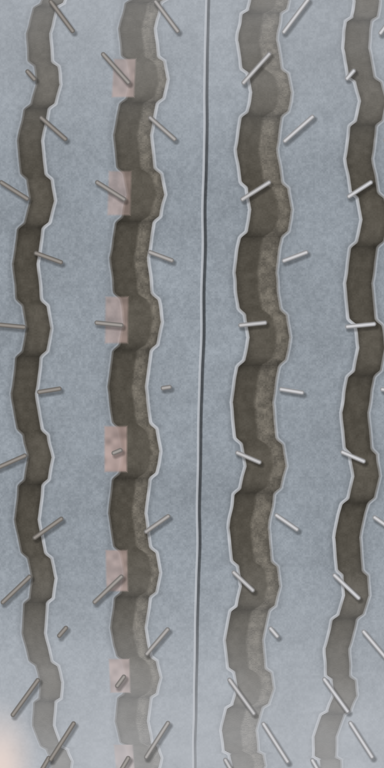
Give the GLSL for this texture, as a Shadertoy shader.

```glsl
// Worn tyre tread: rubber ribs split by four stepped zigzag grooves, with a moulding seam and vent hairs.
// Canvas space (1 wide, 2 high) is unrolled from a cylinder into tread space:
// u runs across from the seam, v counts tread repeats down the wheel.

#define RADIUS 1.234       // apparent wheel radius
#define AXIS_Y 1.089       // height of the wheel axis
#define PITCH 0.3385       // length of one tread repeat
#define PHASE 0.45         // offset of the repeats
#define STEP 0.008         // sideways jump of the groove edge
#define KINK 0.012         // bend of each edge piece
#define RIM_WIDTH 0.0045   // half width of the bright lips
#define HAIR_WIDTH 0.0058  // half width of the vent hairs
#define HAIR_REACH vec2(0.068, 0.135)

const vec3 RUBBER = vec3(.56, .59, .62);
const vec3 HAZE = vec3(.77, .78, .80);
const vec3 LIP = vec3(.80, .81, .83);
const vec3 PIT = vec3(.25, .235, .205);
const vec3 WALL = vec3(.45, .43, .395);
const vec3 BLUSH = vec3(.70, .61, .585);

float hash(vec2 p) {
    vec3 q = fract(p.xyx * .1031);
    q += dot(q, q.yzx + 33.33);
    return fract((q.x + q.y) * q.z);
}

float noise(vec2 p) {
    vec2 i = floor(p), f = fract(p);
    f *= f * (3. - 2. * f);
    return mix(mix(hash(i), hash(i + vec2(1, 0)), f.x),
               mix(hash(i + vec2(0, 1)), hash(i + 1.), f.x), f.y);
}

float seamX(float y) { return .505 + .0182 * y; }

// Ribs draw together where the wheel curves away; t is the sine of its angle.
float narrowing(float t) { return 1. - .3 * (1. - sqrt(1. - t * t)) - .04 * t; }

vec2 toCanvas(vec2 tread) {
    float t = sin((tread.y - PHASE) * PITCH / RADIUS);
    float y = AXIS_Y - RADIUS * t;
    return vec2(seamX(y) + tread.x * narrowing(t), y);
}

// Sideways shift of a groove: a bent piece to the right, then one to the left.
float meander(float v) {
    float f = fract(v);
    float right = smoothstep(0., .07, f) - smoothstep(.4, .47, f);
    float bend = max(0., 1. - abs(f - .235) / .2) - max(0., 1. - abs(f - .735) / .27);
    return STEP * (2. * right - 1.) + KINK * bend;
}

float segment(vec2 p, vec2 a, vec2 b) {
    vec2 d = b - a;
    return length(p - a - d * clamp(dot(p - a, d) / dot(d, d), 0., 1.));
}

// g holds the left edge, right edge, start of the sloping wall, phase offset
void groove(inout vec3 col, vec2 tread, vec4 g, float slant, float px) {
    float v = tread.y - g.w, e = .01;
    float slope = (meander(v + e) - meander(v - e)) / (2. * e * PITCH * slant);
    float x = tread.x - meander(v) - .003 * (noise(vec2(v * 9., g.x * 90.)) - .5);
    vec2 d = vec2(x - g.x, g.y - x) / sqrt(1. + slope * slope);
    float q = (x - g.x) / (g.y - g.x);
    float grain = noise(tread * vec2(70., 24.)) * .6 + noise(tread * vec2(230., 80.)) * .4;

    // Floor, facets that alternate along the groove, and sloping wall
    float facet = smoothstep(.02, .12, fract(v)) - smoothstep(.36, .46, fract(v));
    vec3 inside = mix(PIT, WALL, .2 + .35 * grain + .18 * facet);
    float bank = g.z + .12 * facet;
    inside = mix(inside, WALL * (.8 + .45 * grain), .8 * smoothstep(bank, bank + .1, q));
    inside *= 1. - .25 * exp(-abs(fract(v) - .45) * 22.);
    inside *= .8 + .2 * smoothstep(0., .02, min(d.x, d.y));
    col *= 1. - .12 * smoothstep(-.022, 0., min(d.x, d.y));
    col = mix(col, inside, smoothstep(-px, px, min(d.x, d.y)));

    // Lips, brightest on the side that faces the seam
    vec2 lip = 1. - smoothstep(vec2(RIM_WIDTH - px), vec2(RIM_WIDTH + px), abs(d));
    vec2 strength = g.x < 0. ? vec2(.3, .8) : vec2(.85, .55);
    lip *= strength * (.7 + .3 * noise(vec2(v * 12., g.y * 50.)));
    col = mix(col, LIP, max(lip.x, lip.y));
}

void mainImage(out vec4 fragColor, in vec2 fragCoord) {
    vec2 p = fragCoord / iResolution.xy * vec2(1, 2);
    float px = 1. / iResolution.x;
    float t = clamp((AXIS_Y - p.y) / RADIUS, -.98, .98);
    float slant = sqrt(1. - t * t);
    vec2 tread = vec2((p.x - seamX(p.y)) / narrowing(t), asin(t) * RADIUS / PITCH + PHASE);

    // Dusty rubber
    float dust = noise(p * 7.) * .6 + noise(p * 24.) * .4;
    float speck = noise(p * 230.) + noise(p * 110.) - 1.;
    vec3 col = RUBBER * (.95 + .12 * dust) + .045 * speck;

    // Seam: a pale ridge with its shadow
    float s = tread.x + .005 * (noise(vec2(tread.y * 3., 4.)) - .5);
    col *= 1. - .5 * (1. - smoothstep(.002, .005 + px, abs(s - .003)));
    col = mix(col, LIP, .65 * (1. - smoothstep(.001, .003 + px, abs(s + .003))));

    vec4 grooves[4] = vec4[4](vec4(-.477, -.409, 1.1, .05), vec4(-.224, -.122, .58, 0.),
                              vec4(.1, .212, .5, .12), vec4(.388, .462, 1.1, .2));
    for (int i = 0; i < 4; i++) groove(col, tread, grooves[i], slant, px);

    // Rubbed pinkish blocks on the second groove
    vec2 box = abs(vec2(tread.x + .222, (fract(tread.y) - .22) * PITCH)) - vec2(.029, .06);
    float block = 1. - smoothstep(-.004, .005, max(box.x, box.y));
    col = mix(col, BLUSH * (.82 + .28 * noise(p * 60.)), block * (.6 + .3 * hash(vec2(floor(tread.y), 8.))));

    // Haze where the wheel turns away
    float haze = .65 * smoothstep(.35, .9, t) + .4 * smoothstep(.3, .75, -t);
    col = mix(col, HAZE, haze * (.75 + .25 * dust));
    col = mix(col, vec3(.95, .87, .83), .8 * smoothstep(.16, 0., length(p * vec2(1.4, .8))));

    // Vent hairs, leaning outward from the middle of the view
    float columns[8] = float[8](-.463, -.37, -.21, -.082, .1, .21, .378, .475);
    for (int i = 0; i < 8; i++) for (int k = -1; k <= 1; k++) {
        float row = floor(tread.y) + float(k);
        float rnd = hash(vec2(row + 20., float(i) * 7.));
        vec2 base = toCanvas(vec2(columns[i], row + (i % 2 == 0 ? .25 : .76) + .05 * (rnd - .5)));
        float lean = (AXIS_Y - base.y) / RADIUS;
        float size = rnd < .15 ? .25 : .65 + .4 * rnd;
        vec2 tip = base + size * HAIR_REACH * vec2(sign(columns[i]), -lean);
        float d = segment(p, base, tip);
        float shade = segment(p, base + vec2(.005, -.007), tip + vec2(.005, -.007));
        col *= 1. - .28 * (1. - smoothstep(.003, .012, shade));
        vec3 hair = mix(vec3(.53, .51, .49), vec3(.74, .74, .75), smoothstep(-.4, .3, columns[i]));
        hair *= 1.12 - .35 * smoothstep(0., HAIR_WIDTH, d);
        col = mix(col, hair, 1. - smoothstep(HAIR_WIDTH - px, HAIR_WIDTH + px, d));
    }
    fragColor = vec4(clamp(col, 0., 1.), 1.);
}
```
